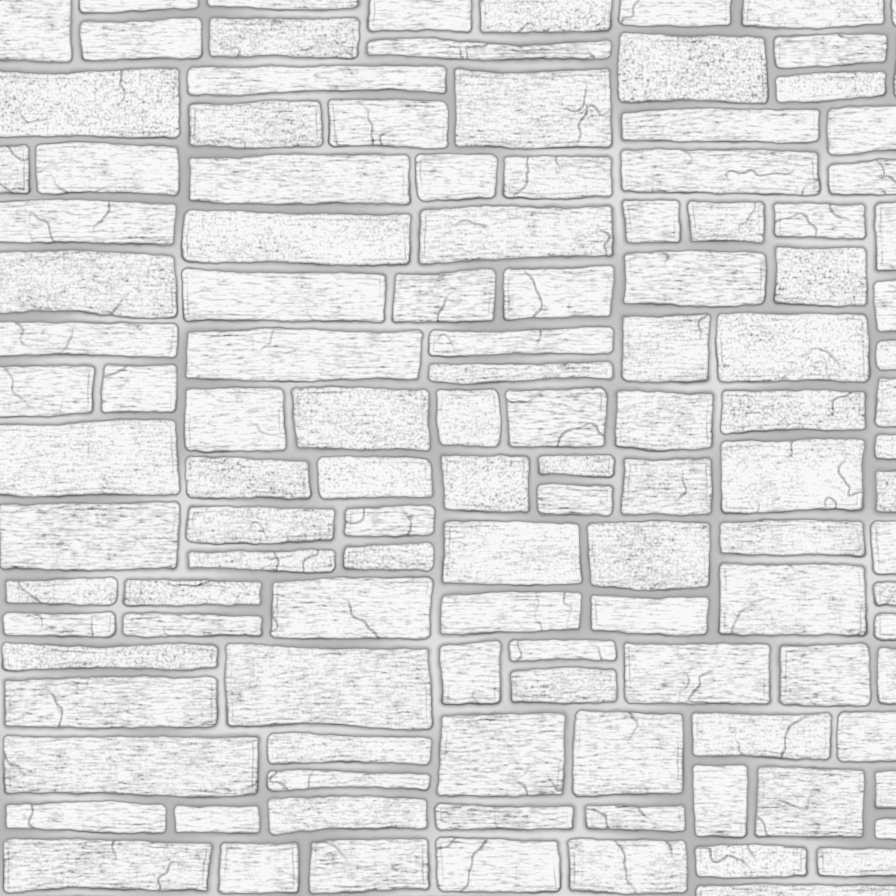
This texture map is drawn by a Shadertoy shader. Its source:

```glsl
// Pale wall of irregular ashlar stones with soft grey recessed joints.
// A tiling of two rectangle sizes is cut at random into stones; gradient noise
// bends the joints and adds bedding streaks, speckles and hairline cracks.

#define BIG 0.36          // side of the large layout square
#define SMALL 0.21        // side of the small layout square
#define STRETCH 1.35      // width to height ratio of the layout squares
#define HALF_JOINT 0.0058 // mean half width of a joint
#define CORNER 0.0105     // corner rounding
#define WARP 0.009        // bend of the joints
#define GRAIN 0.17        // contrast of the stone surface
#define CRACK 0.22        // darkness of the cracks
#define OUTLINE 0.30      // darkness of the stone outline

float hash(vec2 p) {
    vec3 q = fract(p.xyx * 0.1031);
    q += dot(q, q.yzx + 33.33);
    return fract((q.x + q.y) * q.z);
}

float corner(vec2 cell, vec2 offset) {
    float angle = 6.2832 * hash(cell);
    return dot(vec2(cos(angle), sin(angle)), offset);
}

// Gradient noise, about -0.7 to 0.7
float noise(vec2 p) {
    vec2 i = floor(p), f = p - i, e = vec2(1, 0);
    vec2 u = f * f * f * (f * (f * 6.0 - 15.0) + 10.0);
    return mix(mix(corner(i, f), corner(i + e, f - e), u.x),
               mix(corner(i + e.yx, f - e.yx), corner(i + 1.0, f - 1.0), u.x), u.y);
}

bool inside(vec2 p, vec2 low, float side) {
    vec2 q = p - low;
    return min(q.x, q.y) >= 0.0 && max(q.x, q.y) < side;
}

// Layout square around p: two square sizes interlock, so no seam runs through
void findBlock(vec2 p, out vec2 low, out vec2 size, out float seed) {
    vec2 stretch = vec2(STRETCH, 1), q = p / stretch;
    vec2 u = vec2(BIG, SMALL), v = vec2(-SMALL, BIG);
    vec2 base = floor(vec2(dot(q, u), dot(q, v)) / dot(u, u));
    low = vec2(0); size = stretch * BIG; seed = 0.0;
    for (int k = 0; k < 9; k++) {
        vec2 cell = base + vec2(k % 3, k / 3) - 1.0;
        vec2 start = cell.x * u + cell.y * v;
        vec2 side = start + vec2(BIG, 0);
        if (inside(q, start, BIG)) {
            low = start * stretch; size = stretch * BIG; seed = hash(cell + 17.0);
        } else if (inside(q, side, SMALL)) {
            low = side * stretch; size = stretch * SMALL; seed = hash(cell + 71.0);
        }
    }
}

// Cut the block again and again until the piece around p is stone sized
void cutStones(vec2 p, inout vec2 low, inout vec2 size, inout float seed) {
    for (int k = 0; k < 8; k++) {
        float key = seed * 97.0;
        vec2 limit = mix(vec2(0.17, 0.066), vec2(0.34, 0.118),
                         vec2(hash(vec2(key, 1)), hash(vec2(key, 2))));
        vec2 excess = size / limit;
        if (max(excess.x, excess.y) < 1.0) break;
        vec2 axis = excess.x > excess.y ? vec2(1, 0) : vec2(0, 1);
        float cut = dot(size, axis) * mix(0.34, 0.66, hash(vec2(key, 3)));
        float upper = step(cut, dot(p - low, axis));
        low += axis * cut * upper;
        size += axis * (mix(cut, dot(size, axis) - cut, upper) - dot(size, axis));
        seed = hash(vec2(key, 5.0 + upper));
    }
}

// Brightness of the stone face
float stoneFace(vec2 p, float seed, float pixel) {
    vec2 q = p + seed * 3.0;
    float kind = hash(vec2(seed * 97.0, 11)), wear = hash(vec2(seed * 97.0, 12));
    float streak = noise(q * vec2(55, 310)) + 0.6 * noise(q * vec2(150, 350));
    float speckle = noise(q * 300.0) + 0.6 * noise(q * vec2(120, 170));
    float grain = mix(streak, speckle, 0.2 + 0.55 * kind * kind);
    grain += 0.3 * noise(q * vec2(16, 34)) + 0.2 * (wear - 0.5);
    float tone = 0.978 - GRAIN * smoothstep(-0.25, 0.6, grain);
    tone -= 0.16 * smoothstep(0.36, 0.7, grain);
    // Hairline cracks of even width
    float vein = noise(q * vec2(15, 11)) + 0.16 * noise(q * 55.0);
    float veinDistance = abs(vein) * pixel / max(fwidth(vein), 0.001);
    float patches = smoothstep(0.0, 0.3, noise(q * 11.0 + 40.0));
    float line = 1.0 - smoothstep(0.0004, 0.0019, veinDistance);
    return tone - CRACK * line * patches * step(0.3, fract(wear * 7.0));
}

void mainImage(out vec4 fragColor, in vec2 fragCoord) {
    vec2 p = fragCoord / iResolution.y;
    float pixel = 1.0 / iResolution.y;
    vec2 bent = p + WARP * vec2(noise(p * 6.0), noise(p * 5.0 + 50.0))
                  + 0.2 * WARP * vec2(noise(p * 28.0), noise(p * 28.0 + 90.0));
    vec2 low, size;
    float seed;
    findBlock(bent, low, size, seed);
    cutStones(bent, low, size, seed);

    // Signed distance to the stone, negative inside
    vec2 local = bent - low - 0.5 * size;
    vec2 q = abs(local) - 0.5 * size + CORNER;
    float border = length(max(q, 0.0)) + min(max(q.x, q.y), 0.0) - CORNER;
    float inset = HALF_JOINT * max(0.4, 0.95 + 0.9 * noise(p * 9.0 + seed * 53.0));
    float d = border + inset + 0.0013 * noise(p * 85.0);

    // Joint: dark beside the stone, lighter in the middle
    float wide = smoothstep(-0.35, 0.4, noise(p * 7.0 + 20.0));
    float joint = mix(0.66, mix(0.72, 0.88, wide), smoothstep(0.0, 0.9, d / inset));

    // Stone with a worn rim and a faint inner line
    float face = stoneFace(p, seed, pixel);
    float worn = smoothstep(-0.2, 0.4, noise(p * 22.0 + seed * 9.0));
    face -= 0.14 * worn * exp(-pow((d + 0.0055) / 0.0012, 2.0));
    float tone = mix(joint, face, smoothstep(pixel, -pixel, d));

    // Outline, heavier along the lower edge
    float below = smoothstep(0.3, -0.5, local.y / size.y);
    float weight = (0.5 + 0.5 * below) * (0.5 + 0.5 * worn);
    tone -= OUTLINE * weight * exp(-pow(d / 0.0016, 2.0));
    fragColor = vec4(vec3(clamp(tone, 0.0, 1.0)), 1.0);
}
```
